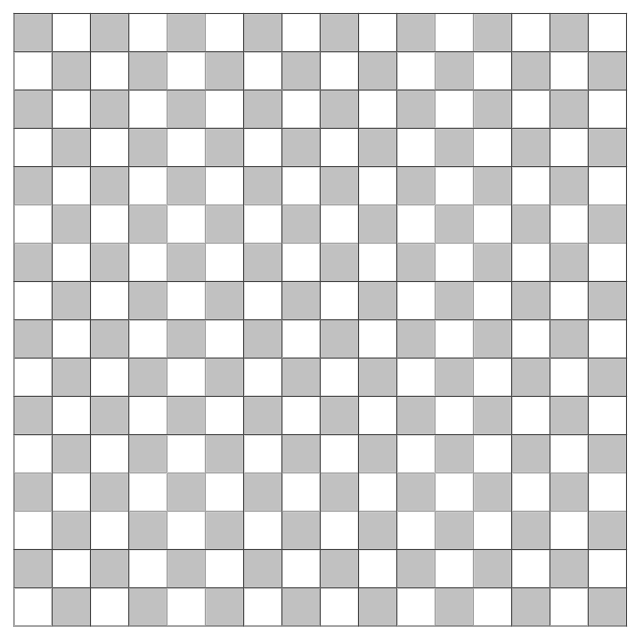
A Shadertoy shader for this pattern:

```glsl
// Grey and white checkerboard of 16 by 16 squares with thin, unevenly inked grid lines.
#define CELLS 16.0
#define CELL_SIZE 0.05983
#define MARGIN 0.0217
#define LINE_WIDTH 0.0018
#define HALO_WIDTH 0.0045
#define HALO_STRENGTH 0.22
#define FAINT_INK 0.45
#define FAINT_PERIOD 7.0
#define GREY vec3(0.757)
#define INK vec3(0.27)

// Share of a pixel covered by a band centred on zero; exact for thin bands.
vec2 bandCoverage(vec2 d, float width, float pixel) {
    vec2 high = min(d + 0.5 * pixel, vec2(0.5 * width));
    vec2 low = max(d - 0.5 * pixel, vec2(-0.5 * width));
    return clamp((high - low) / pixel, 0.0, 1.0);
}

// Pairs of neighbouring lines print faintly at a regular interval.
vec2 lineInk(vec2 index) {
    vec2 phase = abs(mod(index, FAINT_PERIOD) - vec2(4.5, 3.5));
    return mix(vec2(FAINT_INK), vec2(1.0), step(1.0, phase));
}

void mainImage(out vec4 fragColor, in vec2 fragCoord) {
    vec2 uv = fragCoord / iResolution.xy;
    float pixel = 1.0 / min(iResolution.x, iResolution.y);
    vec2 grid = (uv - MARGIN) / CELL_SIZE;

    // Nearest grid line on each axis, and the signed distance to it
    vec2 index = clamp(floor(grid + 0.5), 0.0, CELLS);
    vec2 offset = (grid - index) * CELL_SIZE;

    // Smooth mask of the whole board
    vec2 fromCentre = abs(grid - 0.5 * CELLS) * CELL_SIZE;
    float outside = max(fromCentre.x, fromCentre.y) - 0.5 * CELLS * CELL_SIZE;
    float board = clamp(0.5 - outside / pixel, 0.0, 1.0);
    float frame = clamp(0.5 - (outside - 0.5 * LINE_WIDTH) / pixel, 0.0, 1.0);

    // Alternating squares, with smooth changes across the grid lines
    vec2 side = clamp(offset / pixel, -0.5, 0.5) * 2.0;
    vec2 signs = side * (1.0 - 2.0 * mod(index, 2.0));
    float shade = 0.5 - 0.5 * signs.x * signs.y;
    vec3 color = mix(vec3(1.0), GREY, shade * board);

    // Pale halo beside the lines
    vec2 halo = bandCoverage(offset, HALO_WIDTH, pixel);
    color = mix(color, vec3(1.0), HALO_STRENGTH * max(halo.x, halo.y) * board);

    // Grid lines and frame
    vec2 ink = bandCoverage(offset, LINE_WIDTH, pixel) * lineInk(index);
    color = mix(color, INK, max(ink.x, ink.y) * frame);

    fragColor = vec4(color, 1.0);
}
```
